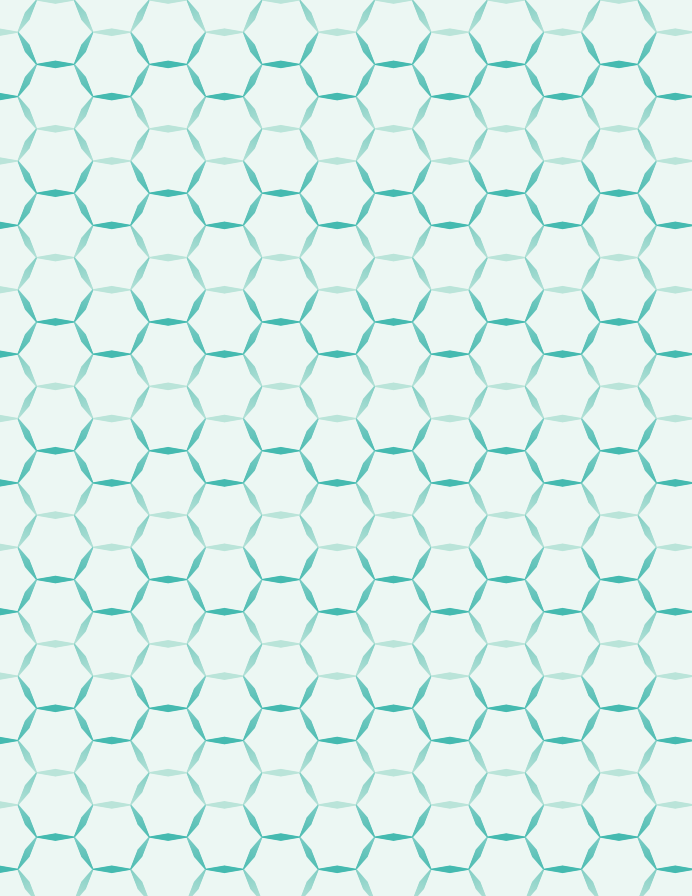
This pattern is drawn by a Shadertoy shader. Its source:

```glsl
// Lengths are in hexagon sides
const float CANVAS_HEIGHT = 23.85;
const float ROW_STEP = 0.857;
const float COLUMN_PERIOD = 3.0;
const float FIRST_COLUMN = 1.475;
const float HALF_WIDTH = 0.102;
const float TIP_WIDTH = 0.016;
const float SLANT_SKEW = 0.5;

const vec3 GROUND = vec3(0.925, 0.967, 0.952);
const vec3 DARK_BAR = vec3(0.27, 0.73, 0.69);
const vec3 PALE_BAR = vec3(0.73, 0.895, 0.85);
const vec3 DARK_SLANT_TOP = vec3(0.48, 0.80, 0.77);
const vec3 DARK_SLANT_BASE = vec3(0.31, 0.74, 0.70);
const vec3 PALE_SLANT_TOP = vec3(0.51, 0.81, 0.77);
const vec3 PALE_SLANT_BASE = vec3(0.70, 0.88, 0.84);

// Thin diamond along x, with blunt tips and optionally staggered corners
float diamond(vec2 p, float halfLength, float skew) {
    float along = abs(p.x + skew * p.y);
    float width = mix(HALF_WIDTH, TIP_WIDTH, along / halfLength);
    return max(abs(p.y) - width, along - halfLength);
}

float coverage(float dist, float pixel) {
    return 1.0 - smoothstep(-0.6 * pixel, 0.6 * pixel, dist);
}

void mainImage(out vec4 fragColor, in vec2 fragCoord) {
    float pixel = CANVAS_HEIGHT / iResolution.y;
    vec2 p = fragCoord * pixel;
    p.y = CANVAS_HEIGHT - p.y;
    float nearRow = floor(p.y / ROW_STEP);
    vec3 color = GROUND;

    vec2 slant = vec2(0.5, ROW_STEP);
    float slantLength = length(slant);
    vec2 dir = slant / slantLength;
    vec2 normal = vec2(dir.y, -dir.x);

    for (int i = -1; i <= 1; i++) {
        float row = nearRow + float(i);
        float phase = mod(row, 4.0);

        // Alternate rows shift by half a period; each repeat is mirrored
        float center = FIRST_COLUMN + 0.5 * COLUMN_PERIOD * mod(row, 2.0);
        float x = mod(p.x - center + 0.5 * COLUMN_PERIOD, COLUMN_PERIOD);
        vec2 q = vec2(abs(x - 0.5 * COLUMN_PERIOD), p.y - row * ROW_STEP);

        // Slanted sides run from this row down to the next
        vec2 offset = q - vec2(0.5, 0.0) - 0.5 * slant;
        vec2 local = vec2(dot(offset, dir), dot(offset, normal));
        float t = clamp(local.x / slantLength + 0.5, 0.0, 1.0);
        bool darkSlant = phase > 0.5 && phase < 2.5;
        vec3 slantColor = darkSlant ? mix(DARK_SLANT_TOP, DARK_SLANT_BASE, t)
                                    : mix(PALE_SLANT_TOP, PALE_SLANT_BASE, t);
        float slantDist = diamond(local, 0.5 * slantLength, SLANT_SKEW);
        color = mix(color, slantColor, coverage(slantDist, pixel));

        // Horizontal sides: two pale rows, then two dark rows
        vec3 barColor = phase > 1.5 ? DARK_BAR : PALE_BAR;
        color = mix(color, barColor, coverage(diamond(q, 0.5, 0.0), pixel));
    }

    fragColor = vec4(color, 1.0);
}
```
